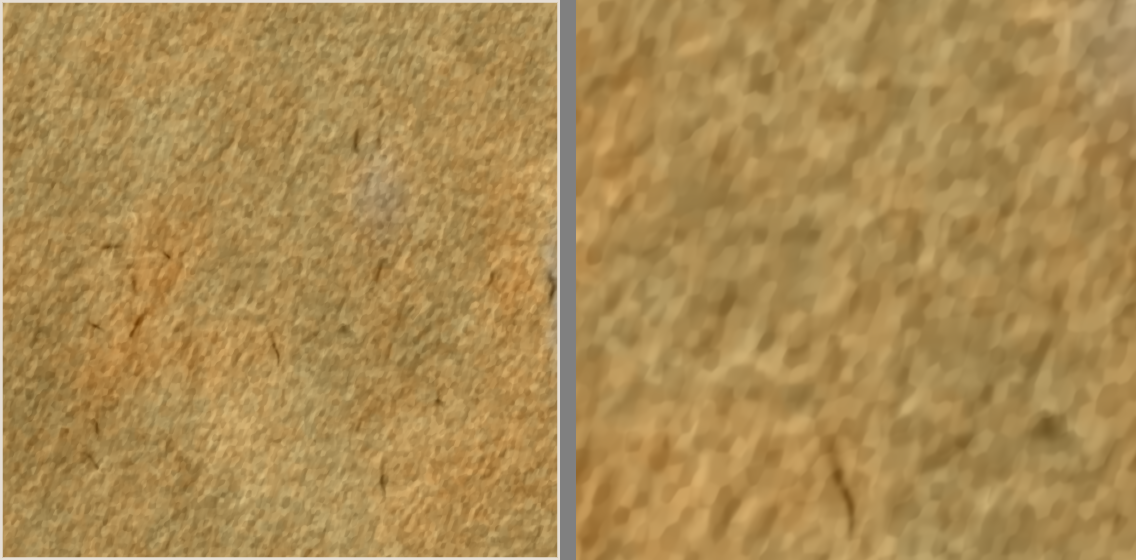
Left: the whole. Right: its middle third, enlarged.
This texture is drawn by a Shadertoy shader. Its source:

```glsl
// Weathered sandstone slab with a thin pale rim. Soft cellular noise at several
// scales makes blotches and leaning grain; warm stains, a few short cracks and
// pale veins are laid over it.

vec3 hash3(vec2 p) {
    vec3 h = fract(p.xyx * vec3(0.1031, 0.1030, 0.0973));
    h += dot(h, h.yxz + 33.33);
    return fract((h.xxy + h.yzz) * h.zyx);
}

// Soft cellular noise: blend of random cell values, about -0.5 to 0.5
float cells(vec2 p) {
    vec2 home = floor(p);
    float sum = 0.0, total = 0.0;
    for (int y = -1; y <= 1; y++)
    for (int x = -1; x <= 1; x++) {
        vec2 cell = home + vec2(x, y);
        vec3 h = hash3(cell + 200.0);
        vec2 d = cell + 0.15 + 0.7 * h.xy - p;
        float w = exp(-7.0 * dot(d, d));
        sum += w * (h.z - 0.5);
        total += w;
    }
    return sum / total;
}

// Soft elliptical stain, tilted by an angle
float stain(vec2 p, vec2 centre, vec2 radius, float angle) {
    float c = cos(angle), s = sin(angle);
    vec2 d = mat2(c, -s, s, c) * (p - centre) / radius;
    return exp(-dot(d, d));
}

// Tapered stroke: 1 on its spine, fading sideways and to the ends
float stroke(vec2 p, vec2 centre, vec2 dir, float halfLength, float width) {
    vec2 d = p - centre;
    float along = dot(d, dir) / halfLength;
    float across = dot(d, vec2(-dir.y, dir.x)) / width;
    return exp(-across * across) * (1.0 - smoothstep(0.3, 1.0, abs(along)));
}

void mainImage(out vec4 fragColor, in vec2 fragCoord) {
    vec2 uv = fragCoord / iResolution.xy;
    vec2 lean = vec2(uv.x - 0.3 * uv.y, uv.y);
    vec2 warp = vec2(cells(uv * 24.0), cells(uv * 24.0 + 71.0));
    vec2 warped = uv + 0.016 * warp;

    // Tone: broad blotches, streaks, then grain with a slight relief
    float blotch = cells(warped * 5.0 + 3.0);
    float streak = cells(lean * vec2(26.0, 11.0) + 17.0);
    vec2 grainPos = lean * vec2(78.0, 52.0) + 0.5 * warp;
    float grain = cells(grainPos);
    float relief = grain - cells(grainPos + vec2(0.45, -0.4));
    float fine = cells(lean * vec2(128.0, 98.0) + 41.0);
    float tone = 0.07 * blotch + 0.06 * streak + 0.07 * grain
               + 0.07 * relief + 0.12 * fine;

    // Light and dark areas of the slab
    tone += 0.05 * stain(warped, vec2(0.43, 0.24), vec2(0.10, 0.09), 0.0);
    tone += 0.04 * stain(warped, vec2(0.10, 0.80), vec2(0.07, 0.10), 0.0);
    tone += 0.07 * stain(warped, vec2(0.97, 0.67), vec2(0.03, 0.06), 0.0);
    tone -= 0.04 * stain(warped, vec2(0.52, 0.78), vec2(0.10, 0.18), -0.4);
    tone -= 0.05 * stain(warped, vec2(0.05, 0.27), vec2(0.10, 0.14), 0.0);
    tone -= 0.04 * stain(warped, vec2(0.30, 0.20), vec2(0.12, 0.05), -0.5);

    // Short dark cracks, mostly upright, broken up by the grain
    for (int i = 0; i < 20; i++) {
        vec3 h = hash3(vec2(i, 7));
        vec3 k = hash3(vec2(i, 29));
        float angle = 1.57 + 1.3 * (k.x - 0.5) + (k.y > 0.8 ? 1.4 : 0.0);
        vec2 dir = vec2(cos(angle), sin(angle));
        vec2 centre = vec2(h.x, 0.08 + 0.74 * h.y);
        float size = 0.015 + 0.04 * h.z;
        float crack = stroke(warped, centre, dir, size, 0.0045);
        float shade = stroke(warped, centre, dir, size * 1.3, 0.014);
        tone -= (0.15 * crack + 0.045 * shade) * clamp(0.65 + 1.5 * streak - grain, 0.0, 1.2);
    }

    // Pale veins leaning to the right
    for (int i = 0; i < 7; i++) {
        vec3 h = hash3(vec2(i, 53));
        float angle = 1.1 + 0.5 * (h.z - 0.5);
        vec2 centre = vec2(0.08 + 0.85 * h.x, 0.08 + 0.6 * h.y);
        float vein = stroke(warped, centre, vec2(cos(angle), sin(angle)), 0.05, 0.004);
        tone += 0.10 * vein * clamp(0.7 + grain, 0.0, 1.0);
    }

    // Hue: orange stains and a faint mottling; grey patches lose colour
    float warm = 0.9 * cells(warped * 8.0 + 91.0) + 0.8 * cells(uv * 46.0 + 37.0) - 0.15;
    warm += 1.3 * stain(warped, vec2(0.25, 0.45), vec2(0.06, 0.21), -0.5);
    warm += 1.0 * stain(warped, vec2(0.36, 0.37), vec2(0.15, 0.06), 0.2);
    warm += 1.6 * stain(warped, vec2(0.92, 0.52), vec2(0.06, 0.16), 0.0);
    warm += 1.2 * stain(warped, vec2(0.84, 0.14), vec2(0.16, 0.12), 0.3);
    float grey = 0.5 * stain(warped, vec2(0.68, 0.65), vec2(0.05, 0.08), 0.0)
               + 0.8 * stain(warped, vec2(0.995, 0.47), vec2(0.018, 0.13), 0.0);

    vec3 stone = vec3(0.672, 0.543, 0.318) + tone * vec3(1.0, 1.0, 0.9);
    stone += warm * vec3(0.028, -0.014, -0.034);
    stone = mix(stone, vec3(dot(stone, vec3(0.3, 0.59, 0.11))), 0.6 * grey);

    // Pale rim
    vec2 inset = min(uv, 1.0 - uv);
    float rim = 1.0 - smoothstep(0.0035, 0.0065, min(inset.x, inset.y));
    fragColor = vec4(mix(stone, vec3(0.90, 0.87, 0.83), rim), 1.0);
}
```
